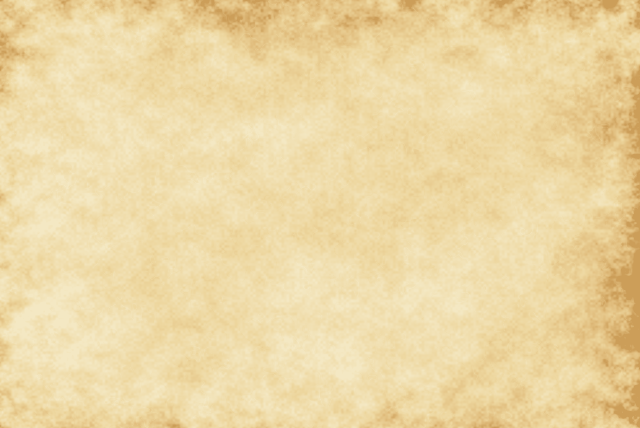
A Shadertoy shader for this texture:

```glsl
// Aged parchment: soft cream clouds, fine paper grain and curly fibres,
// browned unevenly towards the edges. Layers of value noise add up to one
// "age" value, which a colour ramp turns from pale cream to brown.

#define BASE_AGE 0.235
#define CLOUD_SCALE 4.0
#define CLOUD_AMOUNT 0.62
#define BLOTCH_SCALE 22.0
#define BLOTCH_AMOUNT 0.46
#define GRAIN_SCALE 165.0
#define GRAIN_AMOUNT 0.20
#define FIBRE_SCALE 38.0
#define FIBRE_AMOUNT 0.07
#define EDGE_DEPTH 0.08
#define EDGE_AMOUNT 0.45

const vec3 PALE  = vec3(0.957, 0.910, 0.765);
const vec3 CREAM = vec3(0.930, 0.840, 0.620);
const vec3 TAN   = vec3(0.880, 0.740, 0.490);
const vec3 BROWN = vec3(0.800, 0.620, 0.350);

float hash(vec2 cell) {
    return fract(sin(dot(cell, vec2(127.1, 311.7))) * 43758.5453);
}

float valueNoise(vec2 p) {
    vec2 cell = floor(p), f = fract(p);
    f = f * f * (3.0 - 2.0 * f);
    float low  = mix(hash(cell), hash(cell + vec2(1, 0)), f.x);
    float high = mix(hash(cell + vec2(0, 1)), hash(cell + vec2(1, 1)), f.x);
    return mix(low, high, f.y);
}

// Octaves are rotated so that the lattice does not show
float fbm(vec2 p, int octaves) {
    const mat2 turn = mat2(1.6, 1.2, -1.2, 1.6);
    float sum = 0.0, total = 0.0, weight = 1.0;
    for (int i = 0; i < octaves; i++) {
        sum += weight * valueNoise(p);
        total += weight;
        weight *= 0.62;
        p = turn * p + 17.3;
    }
    return sum / total;
}

// Thin curly lines along the middle level of a warped noise
float fibres(vec2 p) {
    vec2 warp = vec2(valueNoise(p * 1.7 + 5.2), valueNoise(p * 1.7 + 41.8));
    float ridge = 1.0 - abs(2.0 * valueNoise(p + 1.6 * warp) - 1.0);
    float broken = smoothstep(0.45, 0.75, valueNoise(p * 0.8 + 73.1));
    return smoothstep(0.80, 1.0, ridge) * broken;
}

// Browning that fades inwards from each side, strongest at right and top
float edgeAge(vec2 p, vec2 size) {
    vec2 lower = exp(-p / EDGE_DEPTH) * vec2(0.9, 0.75);
    vec2 upper = exp(-(size - p) / EDGE_DEPTH) * vec2(1.3, 1.05);
    return lower.x + lower.y + upper.x + upper.y;
}

vec3 parchmentRamp(float age) {
    vec3 colour = mix(PALE, CREAM, clamp(age / 0.4, 0.0, 1.0));
    colour = mix(colour, TAN, clamp((age - 0.4) / 0.35, 0.0, 1.0));
    return mix(colour, BROWN, clamp((age - 0.75) / 0.25, 0.0, 1.0));
}

void mainImage(out vec4 fragColor, in vec2 fragCoord) {
    vec2 size = vec2(iResolution.x / iResolution.y, 1.0);
    vec2 p = fragCoord / iResolution.y;

    // Clouds lie slightly flattened along the sheet
    float cloud  = fbm(p * vec2(0.8, 1.15) * CLOUD_SCALE + 3.7, 5) - 0.5;
    float blotch = fbm(p * vec2(0.9, 1.1) * BLOTCH_SCALE + 61.0, 4) - 0.5;
    float grain  = valueNoise(p * GRAIN_SCALE + 9.0) - 0.5;

    // Uneven browning, with stronger mottling near the edges
    float mottle = clamp(1.0 + 2.2 * cloud + 2.2 * blotch, 0.3, 1.8);
    float edge = EDGE_AMOUNT * edgeAge(p, size) * mottle;

    // The right half is a little older than the left
    float age = BASE_AGE + 0.05 * (p.x / size.x - 0.5) + edge;
    age += CLOUD_AMOUNT * cloud + BLOTCH_AMOUNT * blotch;
    age += GRAIN_AMOUNT * grain * (1.0 + edge);

    // Pale and dark fibres
    age -= FIBRE_AMOUNT * fibres(p * FIBRE_SCALE);
    age += 0.7 * FIBRE_AMOUNT * fibres(p.yx * FIBRE_SCALE + 29.0);

    fragColor = vec4(parchmentRamp(age), 1.0);
}
```
